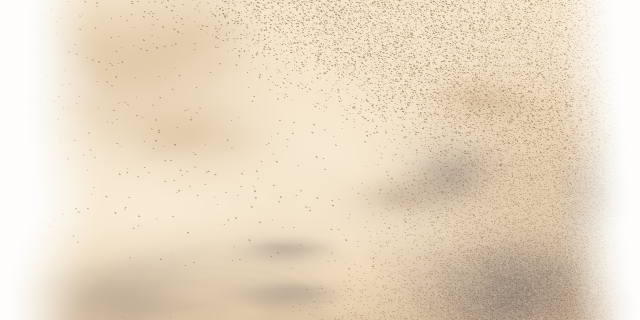
Reproduce this texture procedurally as a Shadertoy shader.

```glsl
// Warm sandy haze with soft grey clouds, drifting grains and white faded sides.

float hash(vec2 p) {
    vec3 q = fract(vec3(p.xyx) * 0.1031);
    q += dot(q, q.yzx + 33.33);
    return fract((q.x + q.y) * q.z);
}

// Layered, warped sines, roughly -1 to 1
float cloud(vec2 p) {
    float sum = 0.0, amp = 0.55;
    for (int i = 0; i < 6; i++) {
        p = mat2(0.8, 0.6, -0.6, 0.8) * p * 1.7;
        p += 0.7 * sin(p.yx * 1.1 + float(i) * 1.9);
        sum += amp * sin(p.x) * sin(p.y + 0.8);
        amp *= 0.58;
    }
    return sum;
}

float blob(vec2 p, vec2 centre, vec2 radius) {
    p = (p - centre) / radius;
    return exp(-dot(p, p));
}

// Cellular specks: one jittered flake per cell, kept by density
float grains(vec2 p, float cells, float density, float size) {
    vec2 q = p * cells, id = floor(q);
    float soft = 0.6 * cells / iResolution.y, cover = 0.0;
    for (int j = -1; j <= 1; j++) {
        for (int i = -1; i <= 1; i++) {
            vec2 cell = id + vec2(i, j);
            vec2 d = q - cell - vec2(hash(cell), hash(cell + 71.3));
            d.y = 1.35 * d.y + 0.4 * d.x;
            float r = size * (0.6 + 0.7 * hash(cell + 19.7));
            float flake = 1.0 - smoothstep(r - soft, r + soft, length(d));
            cover = max(cover, flake * step(hash(cell + 137.1), density));
        }
    }
    return cover;
}

void mainImage(out vec4 fragColor, in vec2 fragCoord) {
    vec2 p = fragCoord / iResolution.y;
    float aspect = iResolution.x / iResolution.y;
    p.x *= 2.0 / aspect;

    float puff = cloud(p * vec2(1.5, 2.3) + 0.4);
    float wisp = cloud(p * vec2(2.6, 4.6) + 5.2);
    vec2 w = p + 0.05 * vec2(wisp, puff);

    // Cream ground with pale openings
    vec3 col = vec3(0.955, 0.895, 0.795) + 0.018 * puff;
    float pale = blob(w, vec2(0.42, 0.38), vec2(0.38, 0.14))
               + 0.6 * blob(w, vec2(0.88, 0.57), vec2(0.22, 0.12))
               + 0.5 * blob(w, vec2(1.08, 0.45), vec2(0.2, 0.25));
    col = mix(col, vec3(0.975, 0.925, 0.84), min(pale, 1.0) * 0.7);

    // Tan veils: upper left, right side and lower edge
    float tan1 = 0.55 * blob(w, vec2(0.36, 0.82), vec2(0.32, 0.2))
               + 0.5 * blob(w, vec2(0.6, 0.58), vec2(0.2, 0.1))
               + 0.25 * blob(w, vec2(0.62, 0.88), vec2(0.15, 0.12))
               + 0.65 * blob(w, vec2(1.68, 0.35), vec2(0.32, 0.38))
               + 0.5 * blob(w, vec2(1.5, 0.69), vec2(0.13, 0.06))
               + 0.4 * blob(w, vec2(1.25, 0.37), vec2(0.14, 0.08))
               + 0.75 * (1.0 - smoothstep(-0.05, 0.33, w.y));
    col = mix(col, vec3(0.83, 0.73, 0.595), clamp(tan1 * (0.95 + 0.3 * puff), 0.0, 1.0));

    // Grey cloud shadows
    float grey = 0.55 * blob(w, vec2(1.41, 0.45), vec2(0.12, 0.1))
               + 0.2 * blob(w, vec2(1.25, 0.37), vec2(0.09, 0.06))
               + 0.85 * blob(w, vec2(1.62, 0.07), vec2(0.23, 0.13))
               + 0.4 * blob(w, vec2(0.38, 0.08), vec2(0.2, 0.08))
               + 0.45 * blob(w, vec2(0.9, 0.18), vec2(0.13, 0.04))
               + 0.45 * blob(w, vec2(0.9, 0.06), vec2(0.16, 0.03))
               + 0.35 * blob(w, vec2(1.87, 0.4), vec2(0.1, 0.16));
    col = mix(col, vec3(0.59, 0.53, 0.49), clamp(grey * (0.95 + 0.4 * wisp), 0.0, 0.9));

    // Lit cloud rims near the bottom
    float low = 1.0 - smoothstep(0.08, 0.35, p.y);
    col += vec3(0.07, 0.06, 0.045) * low * wisp * (1.0 - smoothstep(1.0, 1.5, p.x));

    // Coarse grains fall from the top; fine ones fill the right
    float above = p.y - 1.0 + 0.57 * (p.x - 0.62);
    float coarse = 0.03 * smoothstep(0.1, 0.35, p.y)
                 + 0.5 * smoothstep(-0.2, 0.22, above + 0.04 * puff)
                 * smoothstep(0.3, 0.65, p.y);
    coarse *= 1.0 - 0.5 * smoothstep(1.2, 1.7, p.x);
    float border = 1.3 - 1.4 * max(p.y - 0.55, 0.0) - 0.6 * max(0.5 - p.y, 0.0);
    float fine = smoothstep(-0.18, 0.4, p.x - border + 0.06 * puff);
    float speck = 0.6 * grains(p, 112.0, coarse, 0.27);
    float dust = grains(p + 3.7, 180.0, 0.5 * fine, 0.36);
    float glint = grains(p + 8.1, 150.0, 0.3 * fine, 0.34);
    col = mix(col, vec3(0.99, 0.91, 0.8), 0.28 * glint);
    col = mix(col, col * vec3(0.78, 0.69, 0.6), 0.6 * dust);
    col = mix(col, vec3(0.56, 0.44, 0.31), speck);

    // White side fades
    float left = smoothstep(0.07, 0.36, p.x + 0.035 * puff + 0.05 * low);
    float right = 1.0 - smoothstep(1.7, 1.95, p.x + 0.02 * wisp - 0.05 * (1.0 - p.y));
    col = mix(vec3(0.995, 0.993, 0.99), col, left * right);
    fragColor = vec4(clamp(col, 0.0, 1.0), 1.0);
}
```
